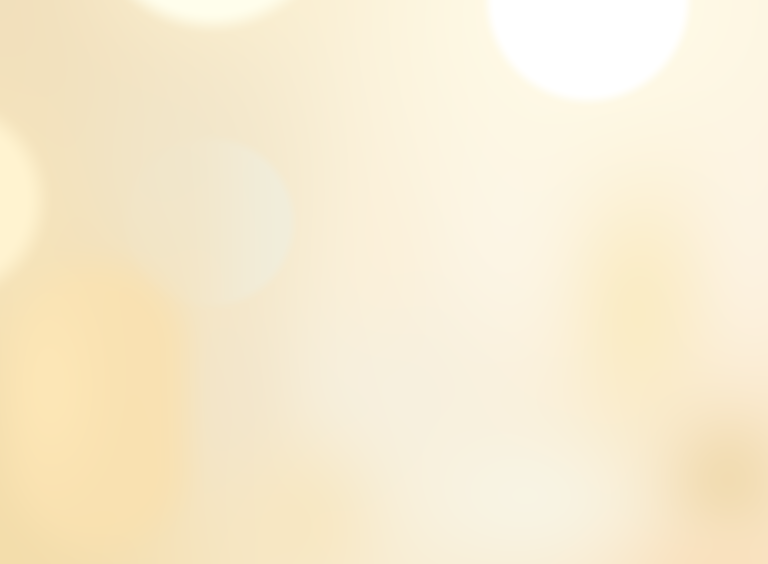
This background is drawn by a Shadertoy shader. Its source:

```glsl
// Warm cream and gold bokeh: blurred light discs over a soft, hazy gradient.

// Blends a soft elliptical patch of colour into the background.
vec3 haze(vec3 base, vec2 p, vec2 center, vec2 radius, vec3 color, float amount) {
    vec2 d = (p - center) / radius;
    return mix(base, color, amount * exp(-dot(d, d)));
}

// Coverage of a disc whose rim is blurred over the given width.
float disc(vec2 p, vec2 center, float radius, float blur) {
    return 1.0 - smoothstep(radius - blur, radius + blur, length(p - center));
}

float capsule(vec2 p, vec2 a, vec2 b) {
    vec2 axis = b - a;
    float t = clamp(dot(p - a, axis) / dot(axis, axis), 0.0, 1.0);
    return length(p - a - axis * t);
}

// Large gradient, interpolated over the left, middle and right.
vec3 backdrop(vec2 uv) {
    float rise = smoothstep(0.0, 1.0, uv.y);
    vec3 left = mix(vec3(0.953, 0.865, 0.67), vec3(0.945, 0.875, 0.735), rise);
    vec3 middle = mix(vec3(0.972, 0.925, 0.82), vec3(0.98, 0.94, 0.84), rise);
    vec3 right = mix(vec3(0.98, 0.90, 0.78), vec3(0.99, 0.952, 0.875), rise);
    vec3 color = mix(left, middle, smoothstep(0.0, 0.55, uv.x));
    return mix(color, right, smoothstep(0.5, 1.0, uv.x));
}

void mainImage(out vec4 fragColor, in vec2 fragCoord) {
    vec2 uv = fragCoord / iResolution.xy;
    vec2 p = uv * vec2(1.362, 1.0);
    vec3 color = backdrop(uv);

    // Pale haze through the centre and right
    color = haze(color, p, vec2(0.92, 0.58), vec2(0.26, 0.34), vec3(0.99, 0.966, 0.91), 0.85);
    color = haze(color, p, vec2(0.66, 0.30), vec2(0.20, 0.20), vec3(0.962, 0.94, 0.88), 0.8);
    color = haze(color, p, vec2(0.94, 0.12), vec2(0.24, 0.15), vec3(0.973, 0.957, 0.895), 0.95);
    color = haze(color, p, vec2(1.32, 0.60), vec2(0.13, 0.28), vec3(0.99, 0.957, 0.90), 0.8);
    color = haze(color, p, vec2(0.67, 0.56), vec2(0.10, 0.18), vec3(0.988, 0.942, 0.85), 0.6);

    // Grey beige shade on the left
    color = haze(color, p, vec2(0.33, 0.70), vec2(0.20, 0.20), vec3(0.94, 0.90, 0.80), 0.65);
    color = haze(color, p, vec2(0.42, 0.28), vec2(0.10, 0.20), vec3(0.942, 0.894, 0.80), 0.6);

    // Golden and peach patches
    color = haze(color, p, vec2(1.13, 0.46), vec2(0.12, 0.22), vec3(0.98, 0.92, 0.755), 0.85);
    color = haze(color, p, vec2(1.29, 0.15), vec2(0.11, 0.12), vec3(0.942, 0.855, 0.68), 0.85);
    color = haze(color, p, vec2(1.27, -0.02), vec2(0.15, 0.08), vec3(0.98, 0.875, 0.73), 0.7);
    color = haze(color, p, vec2(0.54, 0.08), vec2(0.13, 0.14), vec3(0.972, 0.902, 0.745), 0.7);

    // Tall amber light at the lower left
    float amber = 1.0 - smoothstep(0.10, 0.20, capsule(p, vec2(0.175, 0.38), vec2(0.175, 0.18)));
    color = mix(color, vec3(0.978, 0.882, 0.69), 0.85 * amber);
    color = haze(color, p, vec2(0.09, 0.31), vec2(0.09, 0.17), vec3(0.995, 0.91, 0.72), 0.75);

    // Faint pearly disc, clearest along its right rim
    float pearl = disc(p, vec2(0.372, 0.606), 0.148, 0.012);
    float rim = smoothstep(0.32, 0.52, p.x);
    color = mix(color, vec3(0.94, 0.932, 0.868), pearl * mix(0.08, 0.80, rim));

    // Halos around the bright lights
    color = haze(color, p, vec2(1.043, 1.0), vec2(0.33, 0.28), vec3(1.0, 0.987, 0.91), 0.95);
    color = haze(color, p, vec2(0.376, 1.06), vec2(0.20, 0.13), vec3(0.99, 0.95, 0.82), 0.7);
    color = haze(color, p, vec2(-0.04, 0.645), vec2(0.15, 0.20), vec3(0.98, 0.92, 0.76), 0.6);

    // Bright discs cut by the canvas edges
    color = mix(color, vec3(1.0, 0.953, 0.815), disc(p, vec2(-0.094, 0.645), 0.165, 0.027));
    color = mix(color, vec3(1.0, 0.996, 0.925), disc(p, vec2(0.376, 1.17), 0.213, 0.022));
    color = mix(color, vec3(1.0), disc(p, vec2(1.043, 1.0), 0.178, 0.013));

    fragColor = vec4(color, 1.0);
}
```
